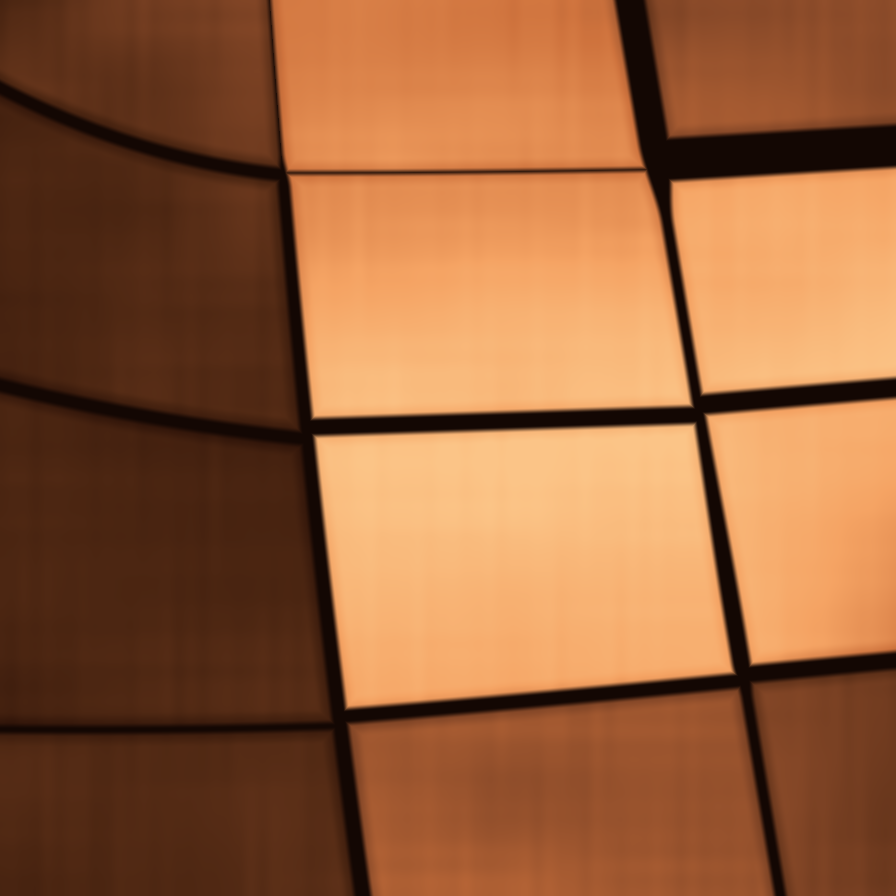
Write a Shadertoy shader that draws this texture.

```glsl
// Curved copper cladding: three columns by four rows of brushed metal panels.
// Two slanted vertical seams split the columns; each column has three bowed seams.
// Panel light is blended between corner tones, then coloured by a copper ramp.

const int COLS = 3;
const int ROWS = 4;
const float SOFTNESS = 0.0038;      // seam edge blur
const float GRAIN = 0.13;           // fine brushed streaks, in tone steps
const float BLOTCH = 0.38;          // broad uneven reflection, in tone steps
const float SHADOW = 0.45;          // darkening beside the seams, in tone steps
const float SHADOW_REACH = 0.016;
const vec3 SEAM_COLOR = vec3(0.075, 0.027, 0.012);

// Copper ramp from shade to highlight, one tone step apart
const vec3 COPPER[6] = vec3[6](
    vec3(0.14, 0.05, 0.02), vec3(0.30, 0.15, 0.07), vec3(0.54, 0.29, 0.16),
    vec3(0.81, 0.45, 0.24), vec3(0.96, 0.64, 0.39), vec3(0.985, 0.77, 0.53));

// Horizontal seams by column: depth at left, depth at right, sag, half width
const vec4 SEAMS[9] = vec4[9](
    vec4(0.098, 0.195, 0.016, 0.0080), vec4(0.430, 0.490, 0.006, 0.0080),
    vec4(0.814, 0.810, 0.002, 0.0045),
    vec4(0.193, 0.189, 0.001, 0.0018), vec4(0.477, 0.463, 0.000, 0.0100),
    vec4(0.800, 0.759, 0.001, 0.0085),
    vec4(0.179, 0.163, 0.000, 0.0240), vec4(0.452, 0.433, 0.000, 0.0115),
    vec4(0.753, 0.737, 0.000, 0.0100));

// Panel tones by column: top left, top right, bottom left, bottom right
const vec4 TONES[12] = vec4[12](
    vec4(1.15, 1.70, 1.20, 1.50), vec4(0.90, 1.35, 0.80, 1.15),
    vec4(0.85, 0.95, 0.85, 1.20), vec4(0.95, 1.15, 1.00, 1.35),
    vec4(3.10, 3.05, 3.60, 3.65), vec4(3.60, 3.75, 4.65, 4.95),
    vec4(4.85, 5.00, 4.10, 4.45), vec4(2.25, 2.25, 2.50, 2.15),
    vec4(2.00, 1.90, 2.30, 2.25), vec4(3.90, 4.15, 4.65, 4.75),
    vec4(4.75, 4.30, 4.40, 3.30), vec4(2.05, 1.75, 1.90, 1.60));

float hash(vec2 p) {
    vec3 q = fract(vec3(p.xyx) * 0.1031);
    q += dot(q, q.yzx + 33.33);
    return fract((q.x + q.y) * q.z);
}

float noise(vec2 p) {
    vec2 cell = floor(p), f = fract(p);
    f = f * f * (3.0 - 2.0 * f);
    float low = mix(hash(cell), hash(cell + vec2(1, 0)), f.x);
    float high = mix(hash(cell + vec2(0, 1)), hash(cell + vec2(1, 1)), f.x);
    return mix(low, high, f.y);
}

vec3 copper(float tone) {
    tone = clamp(tone, 0.0, 4.999);
    int i = int(tone);
    return mix(COPPER[i], COPPER[i + 1], fract(tone));
}

// Positions of the left and right vertical seams at a depth below the top
vec2 columnEdges(float depth) {
    return vec2(0.301 + depth * (0.070 + 0.034 * depth), 0.703 + 0.168 * depth);
}

// Half widths of the two vertical seams
vec2 columnSeamWidths(float depth) {
    float left = mix(0.0015, 0.0065, smoothstep(0.17, 0.21, depth)) + 0.003 * depth;
    float right = mix(0.017, 0.0065, smoothstep(0.16, 0.25, depth));
    right += 0.004 * (smoothstep(0.4, 0.7, depth) - smoothstep(0.74, 0.78, depth));
    return vec2(left, right);
}

void mainImage(out vec4 fragColor, in vec2 fragCoord) {
    vec2 p = fragCoord / iResolution.xy;
    p.y = 1.0 - p.y; // depth below the top edge

    // Column and position across it
    vec2 edges = columnEdges(p.y);
    int col = int(step(edges.x, p.x) + step(edges.y, p.x));
    float left = col == 0 ? 0.0 : edges[col - 1];
    float right = col == COLS - 1 ? 1.0 : edges[col];
    float across = (p.x - left) / (right - left);

    // Signed distance to the nearest seam, negative inside it
    vec2 sides = abs(p.x - edges) - columnSeamWidths(p.y);
    float seam = min(sides.x, sides.y);
    int row = 0;
    float top = 0.0, bottom = 1.0;
    for (int i = 0; i < ROWS - 1; i++) {
        vec4 s = SEAMS[col * (ROWS - 1) + i];
        float depth = mix(s.x, s.y, across) + 4.0 * s.z * across * (1.0 - across);
        seam = min(seam, abs(p.y - depth) - s.w);
        if (p.y > depth) { row = i + 1; top = depth; }
        else bottom = min(bottom, depth);
    }
    float down = (p.y - top) / (bottom - top);

    // Reflected light across the panel
    int panel = col * ROWS + row;
    vec4 c = TONES[panel];
    float tone = mix(mix(c.x, c.y, across), mix(c.z, c.w, across), smoothstep(0.0, 1.0, down));

    // Brushed grain and broad blotches, shifted from panel to panel
    vec2 shift = vec2(panel) * vec2(17.0, 31.0);
    float lengthwise = noise(p * vec2(75.0, 4.0) + shift) - 0.5;
    float crosswise = noise(p * vec2(4.0, 60.0) + shift) - 0.5;
    tone += GRAIN * (lengthwise + 0.7 * crosswise);
    tone += BLOTCH * (noise(p * vec2(7.0, 9.0) + shift) - 0.5);
    tone -= SHADOW * (1.0 - smoothstep(0.0, SHADOW_REACH, seam));

    // Dark gaps over the metal
    float soft = max(SOFTNESS, 1.0 / iResolution.y);
    float gap = 1.0 - smoothstep(-soft, soft, seam);
    fragColor = vec4(mix(copper(tone), SEAM_COLOR, gap), 1.0);
}
```
